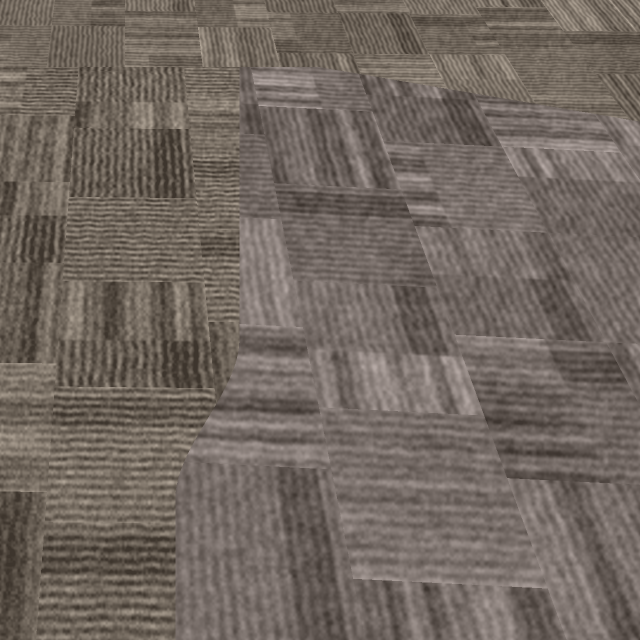
Write a Shadertoy shader that draws this texture.

```glsl
// Grey-brown carpet tiles seen in perspective, ribs turning by a quarter from tile to tile.
// The floor is a projected grid in three sections (far, crisp left, soft right);
// hashes pick each tile's bold streaks, and noise gives the yarn its wear.

float hash(vec2 p) {
    vec3 q = fract(vec3(p.xyx) * 0.1031);
    q += dot(q, q.yzx + 33.33);
    return fract((q.x + q.y) * q.z);
}

float noise(vec2 p) {
    vec2 i = floor(p), f = fract(p);
    f = f * f * (3.0 - 2.0 * f);
    return mix(mix(hash(i), hash(i + vec2(1, 0)), f.x),
               mix(hash(i + vec2(0, 1)), hash(i + vec2(1, 1)), f.x), f.y);
}

// p runs from the top left; px is the width of one pixel
vec3 carpet(vec2 p, float px) {
    // Sections of floor
    bool far = p.y < 0.105 + 0.17 * max(p.x - 0.5, 0.0);
    bool crisp = !far && p.x < 0.374 - 0.1 * smoothstep(0.53, 0.78, p.y);
    float section = far ? 0.0 : crisp ? 37.0 : 74.0;

    // Ground plane, with the vanishing point above the canvas
    float nearness = p.y + 0.87 - (crisp || far ? 0.01 : 0.05) * (p.x - 0.4);
    vec2 ground = vec2((p.x - 0.195) / nearness, 1.0 / nearness);
    vec2 size = far ? vec2(0.125, 0.075) : crisp ? vec2(0.169, 0.085) : vec2(0.172, 0.1);
    vec2 origin = far ? vec2(0) : crisp ? vec2(-0.074, 0.592) : vec2(0.202, 0.566);
    vec2 grid = (ground - origin) / size;
    vec2 footprint = px / nearness / size * vec2(1.0, 1.0 / nearness);

    // Columns slip against each other by part of a tile
    grid.y += 0.4 * floor(3.0 * hash(vec2(floor(grid.x) + section, 5.0)));
    vec2 id = floor(grid) + section;
    vec2 cell = fract(grid);

    // Quarter turns: yarn.x runs across the ribs, yarn.y along them
    bool turned = mod(id.x + id.y, 2.0) < 0.5;
    if (hash(id + 9.0) < 0.15) turned = !turned;
    vec2 yarn = turned ? cell.yx : cell;
    vec2 foot = turned ? footprint.yx : footprint;
    vec2 seed = id * 31.0;

    // Fine ribs, slightly wavy, fading where they get too thin to see
    float wobble = noise(vec2(yarn.x * 4.0, yarn.y * 12.0) + seed) - 0.5;
    float rib = cos(6.2832 * (yarn.x * 15.0 + 0.35 * wobble));
    rib *= 1.0 - smoothstep(0.2, 0.6, foot.x * 15.0);
    float loops = noise(vec2(yarn.x * 15.0, yarn.y * 26.0) + seed);

    // Bold streaks fill a whole tile, one end of it, or none
    float style = hash(id + 3.0);
    float reach = style < 0.32 ? 1.1 : style < 0.8 ? 0.25 + 0.35 * hash(id + 4.0) : -0.1;
    float end = hash(id + 6.0) < 0.5 ? yarn.y : 1.0 - yarn.y;
    float edge = max(foot.y, 0.015);
    float block = 1.0 - smoothstep(reach - edge, reach + edge, end);
    float streak = smoothstep(0.15, 0.85, noise(vec2(yarn.x * 11.0, 0.5) + seed));
    streak = mix(streak, noise(vec2(yarn.x * 24.0, yarn.y * 1.5) + seed), 0.3);

    // Broad dark band beside some of the plainer tiles
    float band = smoothstep(0.66, 0.69, yarn.x) * (1.0 - smoothstep(0.9, 0.93, yarn.x));
    band *= step(0.32, style) * step(0.55, hash(id + 8.0)) * (1.0 - block);

    // Tone: tile, ribs, streaks, then pile
    float tone = 0.42 + 0.12 * (hash(id + 2.0) - 0.5) - 0.17 * band;
    tone += block * (streak - 0.43) * (far ? 0.5 : 0.62);
    float fuzz = noise(p * 150.0) - 0.5;
    float speck = noise(p * vec2(270, 230)) - 0.5;
    if (crisp) {
        tone += (turned ? 0.0 : -0.05) + rib * (0.06 + 0.26 * loops) * (1.0 - 0.5 * block);
        tone += 0.24 * speck + 0.2 * fuzz;
    } else if (far) {
        tone += 0.14 * rib + 0.16 * speck + 0.14 * fuzz;
    } else {
        tone += 0.085 * rib * (0.5 + loops) + 0.2 * fuzz + 0.08 * speck;
        tone += 0.16 * (noise(p * vec2(60, 75)) - 0.5);
    }
    tone += 0.1 * (noise(p * 9.0) - 0.5);

    vec3 dark = vec3(0.24, 0.21, 0.185), light = vec3(0.72, 0.68, 0.65);
    vec3 color = mix(dark, light, clamp(tone, 0.0, 1.0));
    return color * (far || crisp ? vec3(1.0, 0.99, 0.95) : vec3(1.0, 0.99, 1.01));
}

void mainImage(out vec4 fragColor, in vec2 fragCoord) {
    // Four samples per pixel smooth the tile edges
    vec3 color = vec3(0);
    for (int i = 0; i < 4; i++) {
        vec2 offset = vec2(i & 1, i >> 1) * 0.5 - 0.25;
        vec2 p = (fragCoord + offset) / iResolution.xy;
        color += carpet(vec2(p.x, 1.0 - p.y), 1.0 / iResolution.y);
    }
    fragColor = vec4(color / 4.0, 1.0);
}
```
